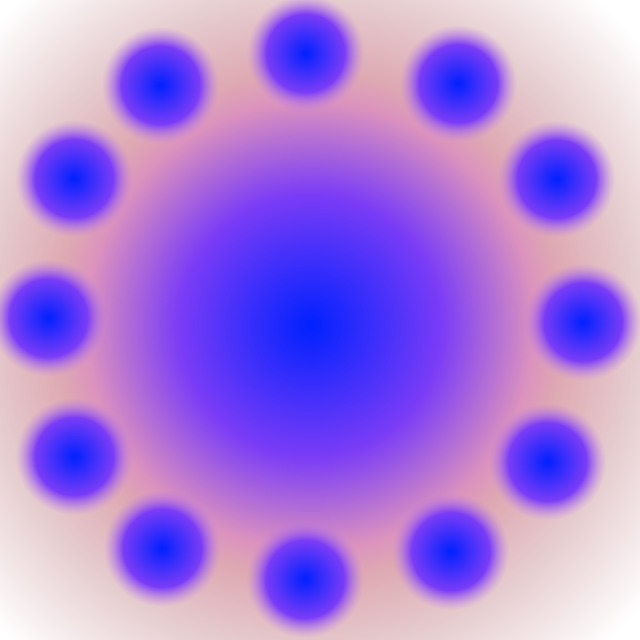
Reproduce this background procedurally as a three.js fragment shader.

```glsl
varying vec2 vUv;

const float TAU = 6.2831853;
const int DOT_COUNT = 12;

const vec3 BLUE = vec3(0.0, 0.13, 1.0);
const vec3 VIOLET = vec3(0.48, 0.235, 0.965);
const vec3 LILAC = vec3(0.74, 0.48, 0.93);
const vec3 PINK = vec3(0.86, 0.575, 0.745);
const vec3 ROSE = vec3(0.87, 0.66, 0.70);
const vec3 BLUSH = vec3(0.90, 0.80, 0.81);
const vec3 WHITE = vec3(1.0);

// Linear progress from one radius to the next
float ramp(float from, float to, float x) {
  return clamp((x - from) / (to - from), 0.0, 1.0);
}

// Large radial gradient
vec3 glow(float radius) {
  vec3 color = mix(BLUE, VIOLET, ramp(0.0, 0.205, radius));
  color = mix(color, PINK, ramp(0.205, 0.35, radius));
  color = mix(color, ROSE, ramp(0.35, 0.395, radius));
  color = mix(color, BLUSH, ramp(0.395, 0.51, radius));
  return mix(color, WHITE, ramp(0.51, 0.68, radius));
}

// Slightly uneven ring, shaped by low harmonics of the angle
vec2 ringPoint(vec2 center, float angle) {
  vec2 w1 = vec2(cos(angle), sin(angle));
  vec2 w2 = vec2(cos(2.0 * angle), sin(2.0 * angle));
  vec2 w3 = vec2(cos(3.0 * angle), sin(3.0 * angle));
  float x = dot(w1, vec2(0.431, 0.0026))
          + dot(w2, vec2(0.0081, 0.0042))
          + dot(w3, vec2(-0.0134, 0.0022));
  float y = dot(w1, vec2(-0.0026, 0.4199))
          + dot(w2, vec2(-0.0029, 0.0022))
          + dot(w3, vec2(-0.0006, 0.0091));
  return center + vec2(x, y);
}

// Soft dot laid over the base colour
vec3 addDot(vec3 base, float radius, float core, float rim) {
  float fade = ramp(core, rim, radius);
  vec3 color = mix(BLUE, VIOLET, ramp(0.0, core, radius));
  color = mix(color, LILAC, fade);
  return mix(color, base, fade);
}

void main() {
  vec3 color = glow(distance(vUv, vec2(0.485, 0.491)));

  // Ring of dots
  for (int i = 0; i < DOT_COUNT; i++) {
    float angle = TAU * float(i) / float(DOT_COUNT);
    vec2 dotCenter = ringPoint(vec2(0.4855, 0.5027), angle);
    color = addDot(color, distance(vUv, dotCenter), 0.061, 0.092);
  }

  gl_FragColor = vec4(color, 1.0);
}
```
